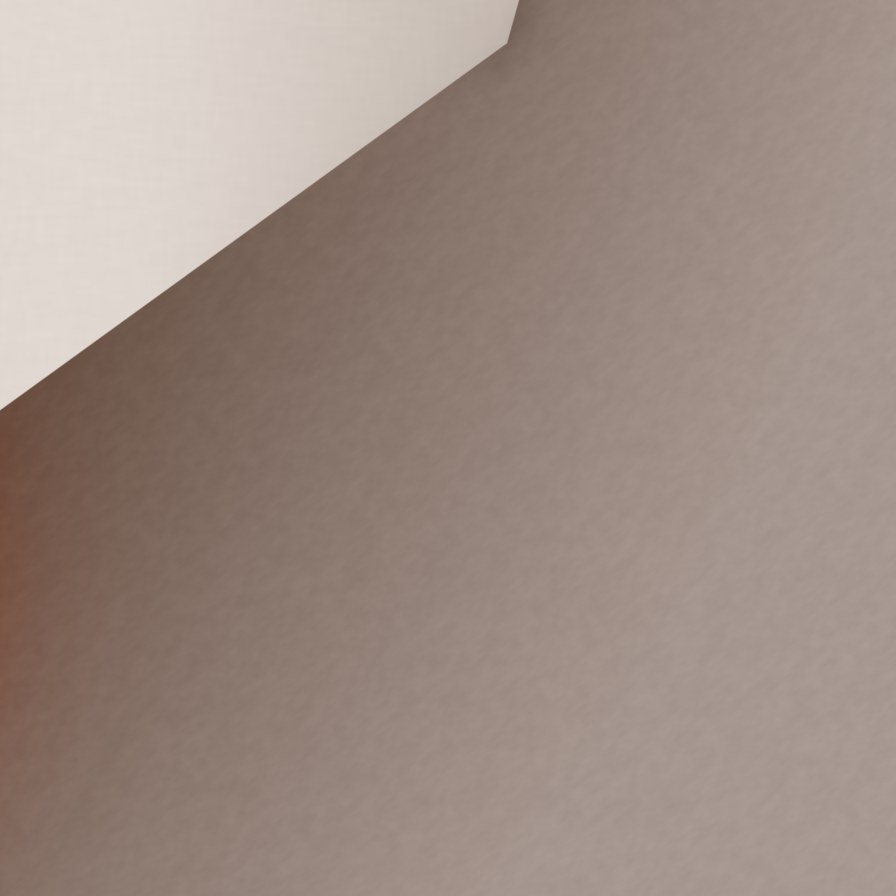
Write a WebGL 2 fragment shader that draws this texture.

```glsl
#version 300 es
precision highp float;
uniform vec2 u_resolution;
out vec4 fragColor;

float hash(vec2 p) {
  return fract(sin(dot(p, vec2(127.1, 311.7))) * 43758.55);
}

float valueNoise(vec2 p) {
  vec2 cell = floor(p), f = fract(p);
  f = f * f * (3.0 - 2.0 * f);
  return mix(mix(hash(cell), hash(cell + vec2(1, 0)), f.x),
             mix(hash(cell + vec2(0, 1)), hash(cell + 1.0), f.x), f.y);
}

// Zero-centred grain, stretched along the rising diagonal
float diagonalGrain(vec2 p) {
  vec2 q = vec2(0.8 * p.x + 0.6 * p.y, 0.8 * p.y - 0.6 * p.x);
  float sum = 0.0, weight = 0.5;
  for (int i = 0; i < 3; i++) {
    sum += weight * (valueNoise(q * vec2(70.0, 115.0)) - 0.5);
    q = q * 1.9 + 7.3;
    weight *= 0.65;
  }
  return sum;
}

// Wall: brightens to the right and away from the sheet
vec3 wallColor(vec2 uv, float below, float beside) {
  float level = 0.40 + 0.22 * uv.x + 0.26 * max(below, 0.0) * (1.0 - 0.7 * uv.x);
  level = min(level, 0.645 + 0.25 * (level - 0.645));
  vec3 color = mix(vec3(0.40, 0.31, 0.26), vec3(0.64, 0.58, 0.55), (level - 0.40) / 0.24);

  // Warm bounce light along the left border
  float warmth = exp(-uv.x * 13.0) * exp(-pow((uv.y - 0.34) / 0.27, 2.0));
  color += warmth * vec3(0.025, -0.035, -0.05);

  // Contact shadow beside the short edge
  color -= 0.08 * exp(-max(beside, 0.0) * 40.0) * smoothstep(0.88, 0.98, uv.y);
  return color + 0.036 * diagonalGrain(uv);
}

// Sheet: pale at the left, shaded toward its corner
vec3 sheetColor(vec2 uv, float below, float beside) {
  vec3 color = mix(vec3(0.88, 0.845, 0.82), vec3(0.79, 0.745, 0.71),
                   smoothstep(0.08, 0.62, uv.x));
  color -= 0.025 * exp(below * 18.0) * smoothstep(0.1, 0.5, uv.x);
  color -= 0.03 * exp(beside * 35.0);
  float weave = valueNoise(uv * vec2(45.0, 190.0)) + valueNoise(uv * vec2(190.0, 45.0)) - 1.0;
  return color + 0.008 * weave;
}

void main() {
  vec2 uv = gl_FragCoord.xy / u_resolution;
  float pixel = 1.0 / min(u_resolution.x, u_resolution.y);

  // Signed distances to the long slanted edge and the short right edge
  float below = (0.542 + 0.724 * uv.x - uv.y) / 1.235;
  float beside = (uv.x - 0.566 - 0.28 * (uv.y - 0.952)) / 1.038;
  float sheet = max(below, beside);

  vec3 color = mix(sheetColor(uv, min(below, 0.0), min(beside, 0.0)),
                   wallColor(uv, below, beside),
                   smoothstep(-pixel, pixel, sheet));
  fragColor = vec4(color, 1.0);
}
```
